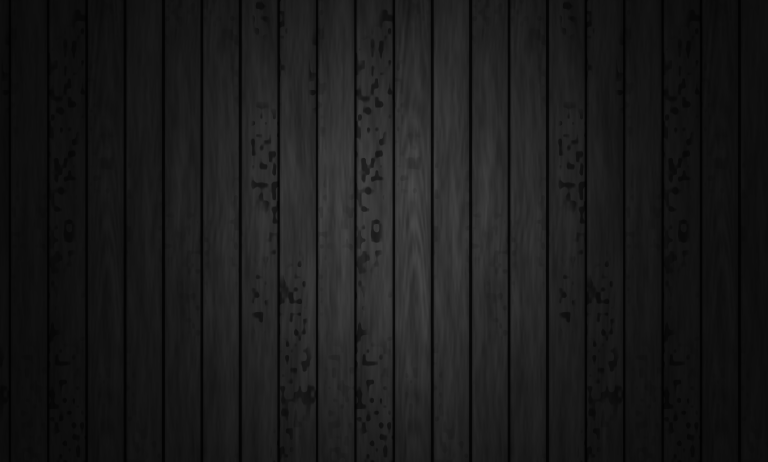
A WebGL 2 fragment shader for this texture:

```glsl
#version 300 es
precision highp float;
// Dark vertical wooden planks with fine grain, lit by a soft central glow.

#define PLANKS 20.0
#define FIRST_SEAM 0.0128
#define PATTERN_PLANKS 8.0
#define SEAM_HALF_WIDTH 0.026
#define GRAIN_CONTRAST 0.62
#define GLOW_CENTER vec2(0.505, 0.52)
#define GLOW_RADIUS vec2(0.275, 0.52)
#define EDGE_LIGHT 0.047
#define GLOW_LIGHT 0.185

uniform vec2 u_resolution;
out vec4 outColor;

float hash(vec2 p) {
    vec3 q = fract(vec3(p.xyx) * 0.1031);
    q += dot(q, q.yzx + 33.33);
    return fract((q.x + q.y) * q.z);
}

float noise(vec2 p) {
    vec2 cell = floor(p);
    vec2 f = fract(p);
    f = f * f * (3.0 - 2.0 * f);
    float low = mix(hash(cell), hash(cell + vec2(1.0, 0.0)), f.x);
    float high = mix(hash(cell + vec2(0.0, 1.0)), hash(cell + vec2(1.0)), f.x);
    return mix(low, high, f.y);
}

// Vertical fibres from broad streaks to hairlines, centred on zero.
float fibres(vec2 p) {
    float sum = 0.0;
    float weight = 0.30;
    vec2 scale = vec2(3.5, 3.0);
    for (int i = 0; i < 4; i++) {
        sum += weight * (noise(p * scale + float(i) * 19.7) - 0.5);
        scale *= vec2(1.85, 2.3);
        weight *= 0.95;
    }
    return sum;
}

// Nested arches of growth rings running up the plank.
float growthRings(vec2 p, float seed) {
    float bend = noise(vec2(p.x * 2.0 + seed, p.y * 5.0)) - 0.5;
    float x = p.x - 0.5 + 0.25 * bend;
    float rings = x * x * 14.0 + p.y * 9.0 + bend * 2.0;
    return sin(rings * 6.2832) * smoothstep(0.5, 0.1, abs(x));
}

// Small dark knots and nicks gathered in loose patches.
float knots(vec2 p, float seed) {
    float patches = smoothstep(0.48, 0.72, noise(vec2(p.x * 2.0 + seed, p.y * 6.0)));
    float specks = noise(vec2(p.x * 9.0 + seed, p.y * 75.0));
    return patches * smoothstep(0.55, 0.8, specks);
}

void main() {
    vec2 uv = gl_FragCoord.xy / u_resolution;
    float board = (uv.x - FIRST_SEAM) * PLANKS;
    float id = mod(floor(board), PATTERN_PLANKS);
    vec2 plank = vec2(fract(board), uv.y);
    float seed = id * 23.0 + 5.0;

    // Wood: grain, arched rings on some boards, knots on others
    float sway = 0.12 * (noise(vec2(seed, uv.y * 7.0)) - 0.5);
    float wood = 1.0 + GRAIN_CONTRAST * fibres(vec2(plank.x + sway + seed, uv.y));
    float arched = id == 2.0 ? 1.0 : 0.25 * hash(vec2(seed, 3.0));
    wood += 0.09 * arched * growthRings(plank, seed);
    float knotty = id == 1.0 || id == 6.0 || id == 7.0 ? 1.0 : 0.3;
    wood *= 1.0 - 0.5 * knotty * knots(plank, seed);
    wood *= 0.95 + 0.12 * hash(vec2(seed, 8.0));

    // Seams: dark gap, soft shade and a thin worn edge
    float pixel = PLANKS / u_resolution.x;
    float seamId = mod(floor(board + 0.5), PATTERN_PLANKS);
    float side = fract(board + 0.5) - 0.5;
    float gap = abs(side);
    float halfWidth = SEAM_HALF_WIDTH * (0.8 + 0.6 * hash(vec2(seamId, 41.0)));
    float seam = 1.0 - smoothstep(halfWidth - 0.5 * pixel, halfWidth + 0.8 * pixel, gap);
    float wornEdge = exp(-pow((side - 0.095) / 0.03, 2.0));
    wood *= 1.0 - 0.28 * exp(-gap * 14.0);
    wood += 0.10 * wornEdge;
    wood *= 1.0 - 0.78 * seam;

    // Light: an upright oval fading to near black
    vec2 fromGlow = (uv - GLOW_CENTER) / GLOW_RADIUS;
    float light = EDGE_LIGHT + GLOW_LIGHT * exp(-dot(fromGlow, fromGlow));
    outColor = vec4(vec3(clamp(light * wood, 0.0, 1.0)), 1.0);
}
```
